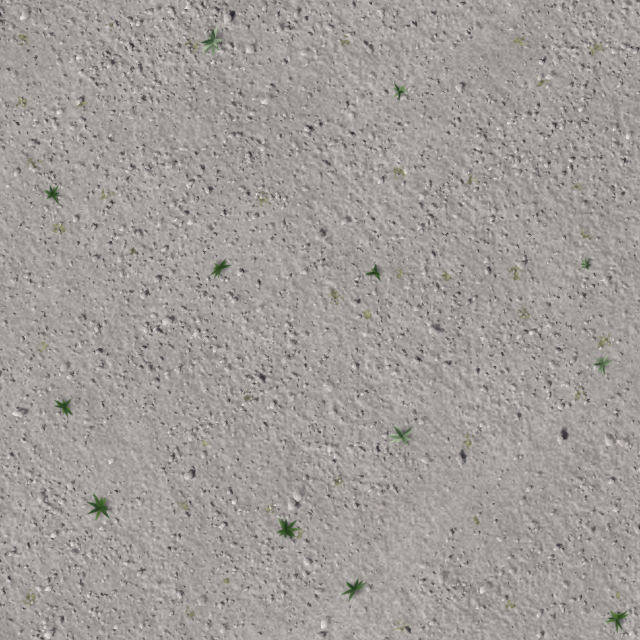
Reproduce this texture procedurally as a WebGL 1 fragment shader.

```glsl
precision highp float;
// Dry grey soil seen from above: sunlit grit, pebbles with shadows, faint tracks and small green weeds.
uniform vec2 u_resolution;

const vec3 SOIL = vec3(0.643, 0.624, 0.611);
const vec3 STONE_DULL = vec3(0.64, 0.61, 0.60);
const vec3 STONE_PALE = vec3(0.83, 0.81, 0.80);
const vec3 SHADOW = vec3(0.20, 0.19, 0.21);
const vec3 LEAF_DARK = vec3(0.13, 0.24, 0.12);
const vec3 LEAF_FRESH = vec3(0.37, 0.53, 0.23);
const vec3 LEAF_PALE = vec3(0.72, 0.80, 0.66);
const vec3 MOSS = vec3(0.50, 0.51, 0.35);
const vec2 SHADE_DIR = vec2(0.77, 0.64);   // direction in which shadows fall
const vec2 TRACK_DIR = vec2(0.766, 0.643);
const float RELIEF = 0.30;
const float GRAIN = 0.10;
const float MOTTLE = 0.07;
const float WEED_CELLS = 4.0;
const float WEED_SHARE = 0.8;
const float MOSS_CELLS = 9.0;
const float MOSS_SHARE = 0.5;

vec3 hash3(vec2 p) {
  vec3 q = fract(vec3(p.xyx) * vec3(0.1031, 0.1030, 0.0973));
  q += dot(q, q.yxz + 33.33);
  return fract((q.xxy + q.yzz) * q.zyx);
}

float noise(vec2 p) {
  vec2 i = floor(p), f = fract(p);
  f = f * f * (3.0 - 2.0 * f);
  return mix(mix(hash3(i).x, hash3(i + vec2(1, 0)).x, f.x),
             mix(hash3(i + vec2(0, 1)).x, hash3(i + vec2(1, 1)).x, f.x), f.y);
}

mat2 rotation(float a) {
  return mat2(cos(a), sin(a), -sin(a), cos(a));
}

float height(vec2 p) {
  return 0.45 * noise(p * 65.0) + 0.45 * noise(p * 125.0 + 7.0) + 0.3 * noise(p * 230.0 + 19.0);
}

// Soft band of the given half width around zero.
float band(float offset, float width) {
  float t = offset / width;
  return exp(-t * t);
}

// One layer of scattered stones, each with a lit side and a shadow.
vec3 addPebbles(vec3 color, vec2 uv, float cells, float share, float radius, float seed) {
  float blur = 0.6 / u_resolution.y + 0.0004;
  vec2 home = floor(uv * cells);
  for (int y = -1; y <= 1; y++) {
    for (int x = -1; x <= 1; x++) {
      vec2 cell = home + vec2(x, y);
      vec3 place = hash3(cell + seed);
      vec3 kind = hash3(cell + seed + 57.0);
      if (place.z > share) continue;
      float r = radius * mix(0.55, 1.2, kind.x * kind.x);
      vec2 d = uv - (cell + place.xy) / cells;
      mat2 turn = rotation(kind.y * 6.283);
      vec2 stretch = vec2(0.85, 1.25);
      float wobble = (noise(d / r * 1.4 + cell * 3.0) - 0.5) * 1.1 * r;
      float stone = length((turn * d) * stretch) - r + wobble;
      float shade = length((turn * (d - SHADE_DIR * r)) * stretch) - r + wobble;
      float depth = mix(0.3, 1.0, kind.z * kind.z);
      color = mix(color, SHADOW, depth * (1.0 - smoothstep(-blur - 0.4 * r, blur + 0.3 * r, shade)));
      vec3 face = mix(STONE_DULL, STONE_PALE, kind.x * 0.5 + 0.5 * kind.y * kind.y);
      face -= 0.16 * dot(d, SHADE_DIR) / r;
      color = mix(color, face, 0.85 * (1.0 - smoothstep(-blur - 0.2 * r, blur, stone)));
    }
  }
  return color;
}

// Rosettes of pointed leaves, at most one in each coarse cell.
vec3 addWeeds(vec3 color, vec2 uv) {
  vec2 cell = floor(uv * WEED_CELLS);
  vec3 place = hash3(cell + 311.0);
  vec3 kind = hash3(cell + 421.0);
  if (place.z > WEED_SHARE) return color;
  float r = mix(0.011, 0.025, kind.x);
  vec2 d = (uv - (cell + mix(vec2(0.12), vec2(0.88), place.xy)) / WEED_CELLS) / r;
  if (length(d) > 1.6) return color;
  float blur = 1.0 / (u_resolution.y * r);
  color = mix(color, SHADOW, 0.55 * (1.0 - smoothstep(0.1, 0.8, length(d - SHADE_DIR * 0.15))));
  vec3 young = mix(LEAF_FRESH, LEAF_PALE, smoothstep(0.5, 0.9, kind.y));
  for (int i = 0; i < 12; i++) {
    float n = float(i);
    vec3 leaf = hash3(cell * 13.0 + n + 71.0);
    vec2 q = rotation(-(n + leaf.x) * 2.4) * d;
    float span = mix(0.4, 1.1, leaf.y);
    float t = clamp(q.x / span, 0.0, 1.0);
    float width = 0.26 * sqrt(t) * (1.0 - t) + 0.015;
    float edge = length(q - vec2(t * span, 0.0)) - width;
    vec3 tint = mix(LEAF_DARK, young, leaf.z * mix(0.7, 1.1, kind.y)) * mix(0.75, 1.1, t);
    color = mix(color, tint, 0.9 * (1.0 - smoothstep(-blur, blur, edge)));
  }
  return color;
}

// Small ragged olive patches.
vec3 addMoss(vec3 color, vec2 uv) {
  vec2 cell = floor(uv * MOSS_CELLS);
  vec3 place = hash3(cell + 523.0);
  if (place.z > MOSS_SHARE) return color;
  vec2 d = uv - (cell + mix(vec2(0.12), vec2(0.88), place.xy)) / MOSS_CELLS;
  float clump = noise(uv * 230.0 + 31.0) - length(d) / mix(0.012, 0.02, hash3(cell + 97.0).x);
  return mix(color, MOSS * mix(0.6, 1.25, noise(uv * 260.0)), 0.7 * smoothstep(-0.1, 0.4, clump));
}

void main() {
  vec2 uv = gl_FragCoord.xy / u_resolution.y;
  // Wheel tracks: smoother, paler diagonal bands.
  float across = dot(uv, vec2(-TRACK_DIR.y, TRACK_DIR.x));
  float track = band(across + 0.31, 0.05) + 0.5 * band(across - 0.25, 0.02);
  float streak = noise(vec2(dot(uv, TRACK_DIR) * 4.0, across * 90.0)) - 0.3;
  // Ground relief lit from the lower left.
  float rough = mix(0.5, 1.5, noise(uv * 12.0 + 3.0)) * (1.0 - 0.35 * track);
  float slope = height(uv + SHADE_DIR * 0.0016) - height(uv - SHADE_DIR * 0.0016);
  vec3 color = SOIL - slope * RELIEF * rough + 0.07 * track * streak;
  color += MOTTLE * (0.5 * noise(uv * 5.0) + 0.5 * noise(uv * 24.0) - 0.5);
  // Scattered cover, from the smallest to the largest.
  float stony = mix(0.2, 1.8, noise(uv * 10.0 + 11.0)) * (0.8 + 0.35 * (uv.y - uv.x)) * (1.0 - 0.4 * track);
  color = addMoss(color, uv);
  color = addPebbles(color, uv, 150.0, 0.21 * stony, 0.0024, 17.0);
  color = addPebbles(color, uv, 90.0, 0.22 * stony, 0.0038, 131.0);
  color = addPebbles(color, uv, 45.0, 0.10 * stony, 0.0060, 229.0);
  color += GRAIN * (noise(uv * 330.0) - 0.5);
  gl_FragColor = vec4(clamp(addWeeds(color, uv), 0.0, 1.0), 1.0);
}
```
